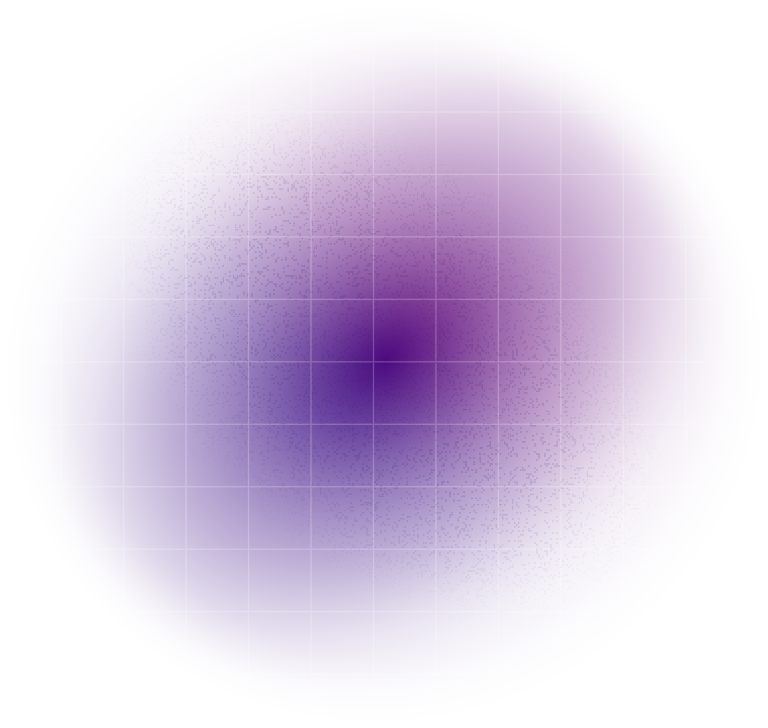
Give the GLSL for this background, as a Shadertoy shader.

```glsl
float hash(vec2 p) {
    p = fract(p * vec2(0.1031, 0.1137));
    p += dot(p, p.yx + 33.33);
    return fract((p.x + p.y) * p.x * 47.3);
}

// Cellular specks: a few cells hold a short dash, upright or level
float specks(vec2 p, float pixel) {
    vec2 cell = floor(p);
    vec2 local = abs(fract(p) - 0.5);
    float upright = step(0.5, hash(cell + 71.0));
    vec2 halfSize = mix(vec2(0.55, 0.36), vec2(0.36, 0.55), upright);
    vec2 edge = local - halfSize;
    float inside = 1.0 - smoothstep(-0.5 * pixel, 0.5 * pixel, max(edge.x, edge.y));
    return inside * step(0.84, hash(cell));
}

// Thin square grid, widened to stay visible at small sizes
float gridLines(vec2 p, float spacing, float pixel) {
    vec2 dist = abs(fract(p / spacing + 0.5) - 0.5) * spacing;
    vec2 line = 1.0 - smoothstep(vec2(0.0), vec2(max(0.0018, pixel)), dist);
    return max(line.x, line.y);
}

void mainImage(out vec4 fragColor, in vec2 fragCoord) {
    vec2 uv = fragCoord / iResolution.xy;
    vec2 p = fragCoord / iResolution.y;
    float pixel = 1.0 / iResolution.y;

    // Oval coordinates along and across the rising diagonal
    vec2 q = uv - vec2(0.503, 0.507);
    float along = (q.x + q.y) * 0.7071;
    float across = (q.y - q.x) * 0.7071;
    float oval = 1.0 - smoothstep(0.39, 0.51, length(uv - 0.5));

    // Glow stretched along the diagonal, violet-blue below and plum above
    float radius = length(vec2(along * 0.9, across * 1.22));
    float glow = exp(-2.2 * radius - 6.0 * radius * radius);
    glow *= 1.0 - smoothstep(0.28, 0.5, radius) * 0.55;
    vec3 blueInk = vec3(0.22, 0.04, 0.51);
    vec3 plumInk = vec3(0.38, 0.04, 0.48);
    vec3 ink = mix(blueInk, plumInk, smoothstep(-0.16, 0.16, along));
    vec3 color = mix(vec3(1.0), ink, glow * oval);

    // Grain, strongest in the middle and along the pale diagonal
    float grainReach = 1.0 - smoothstep(0.18, 0.46, length(vec2(along * 1.5, across)));
    float grain = specks(p * 360.0, 360.0 * pixel);
    color = mix(color, vec3(0.22, 0.10, 0.42), grain * grainReach * 0.17);

    // Pale grid over the glow
    float grid = gridLines(p - vec2(0.513, 0.503), 0.0858, pixel);
    color = mix(color, vec3(1.0), grid * 0.22);

    fragColor = vec4(color, 1.0);
}
```
